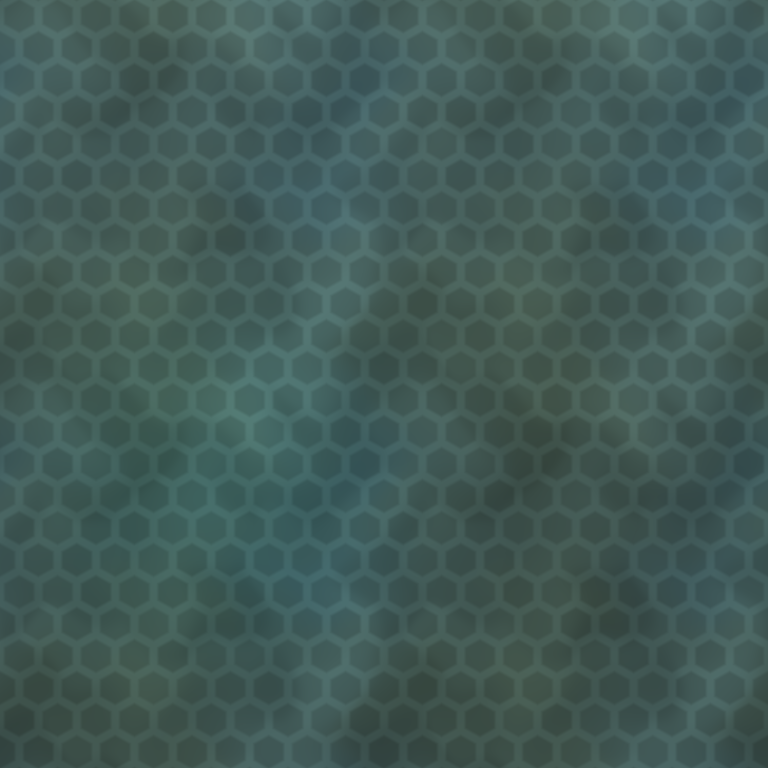
Give the GLSL for this pattern, as a Shadertoy shader.

```glsl
// Pale honeycomb mesh over dark, cloudy teal with blue and olive stains.

const float TAU = 6.2831853;
const vec2  GRID = vec2(20.0, 24.0);       // hexagons across, rows up
const float ROW_PITCH = 0.8660254;         // row spacing of a regular hexagon grid
const float WALL_HALF = 0.11;              // half wall width, in cell widths
const float WALL_BLUR = 0.055;
const vec3  CELL_COLOR = vec3(0.243, 0.328, 0.315);
const vec3  WALL_COLOR = vec3(0.280, 0.379, 0.366);
const vec3  BLUE_TINT  = vec3(-0.016, 0.000, 0.024);
const vec3  OLIVE_TINT = vec3(0.014, 0.006, -0.016);
const vec3  TEAL_TINT  = vec3(-0.015, 0.030, 0.022);
const float CLOUD_REPEATS = 2.0;           // cloud tiles along each side
const float SMUDGE_CELLS = 6.0;            // smudges along each cloud tile
const float SMUDGE_AMOUNT = 0.20;
const float CELL_VARIATION = 0.04;

vec2 hash2(vec2 p) {
    vec3 q = fract(vec3(p.xyx) * vec3(0.1031, 0.1030, 0.0973));
    q += dot(q, q.yzx + 33.33);
    return fract((q.xx + q.yz) * q.zy);
}

// x: distance to the nearest wall centre, yz: centre of the cell
vec3 hexGrid(vec2 p) {
    vec2 period = vec2(1.0, 2.0 * ROW_PITCH);
    vec2 start = vec2(0.0, 0.5 * ROW_PITCH);
    vec2 shift = start + 0.5 * period;
    vec2 evenCenter = start + period * floor((p - start) / period + 0.5);
    vec2 oddCenter = shift + period * floor((p - shift) / period + 0.5);
    vec2 a = p - evenCenter, b = p - oddCenter;
    bool even = dot(a, a) < dot(b, b);
    vec2 d = abs(even ? a : b);
    float edge = 0.5 - max(d.x, 0.5 * d.x + ROW_PITCH * d.y);
    return vec3(edge, even ? evenCenter : oddCenter);
}

// Smoothed cellular noise that wraps once per cloud tile, about -0.5 to 0.5
float smudges(vec2 tile) {
    vec2 p = tile * SMUDGE_CELLS;
    vec2 base = floor(p);
    float total = 0.0, weight = 0.0;
    for (int y = -1; y <= 1; y++)
    for (int x = -1; x <= 1; x++) {
        vec2 cell = base + vec2(x, y);
        vec2 id = mod(cell, SMUDGE_CELLS);
        vec2 d = cell + hash2(id + 7.0) - p;
        float w = exp(-7.0 * dot(d, d));
        total += w * hash2(id + 41.0).x;
        weight += w;
    }
    return total / weight - 0.5;
}

// Broad soft spot, one per canvas
float lobe(vec2 p, vec2 center) {
    vec2 c = 0.5 + 0.5 * cos(TAU * (p - center));
    return c.x * c.x * c.y * c.y;
}

void mainImage(out vec4 fragColor, in vec2 fragCoord) {
    vec2 uv = fragCoord / iResolution.xy;

    // Clouds: warped layered sines plus cellular smudges
    vec2 tile = uv * CLOUD_REPEATS;
    tile += 0.030 * sin(TAU * (tile.yx * 2.0 + vec2(0.1, 0.6)));
    tile += 0.015 * sin(TAU * (tile.yx * 5.0 + vec2(0.7, 0.2)));
    float tone = -0.050 * cos(TAU * (tile.x - 0.35))
               - 0.030 * cos(TAU * 2.0 * (tile.y - 0.67))
               - 0.045 * cos(TAU * (2.0 * tile.x - tile.y + 0.05))
               + SMUDGE_AMOUNT * smudges(tile);

    // Large light and colour changes over the canvas
    float teal = lobe(uv, vec2(0.28, 0.37));
    float olive = lobe(uv, vec2(0.80, 0.36));
    tone += 0.18 * (uv.y - 0.5) + 0.06 * teal - 0.05 * olive;
    float hue = 0.5 * cos(TAU * (tile.x - 0.83)) + 0.5 * cos(TAU * (tile.y - 0.64));
    hue += 0.7 * smudges(tile.yx + 0.37) - 0.7 * olive;

    // Honeycomb
    vec3 hex = hexGrid(uv * GRID * vec2(1.0, ROW_PITCH));
    float soft = max(WALL_BLUR, 0.7 * fwidth(uv.x * GRID.x));
    float wall = 1.0 - smoothstep(WALL_HALF - soft, WALL_HALF + soft, hex.x);
    vec2 cellId = floor(hex.yz * vec2(2.0, 1.0 / ROW_PITCH) + 0.25);
    tone += CELL_VARIATION * (hash2(cellId + 3.0).x - 0.5) * (1.0 - wall);

    vec3 color = mix(CELL_COLOR, WALL_COLOR, wall) * (1.0 + tone);
    color += BLUE_TINT * max(hue, 0.0) + OLIVE_TINT * max(-hue, 0.0);
    color += TEAL_TINT * teal;
    fragColor = vec4(color, 1.0);
}
```
